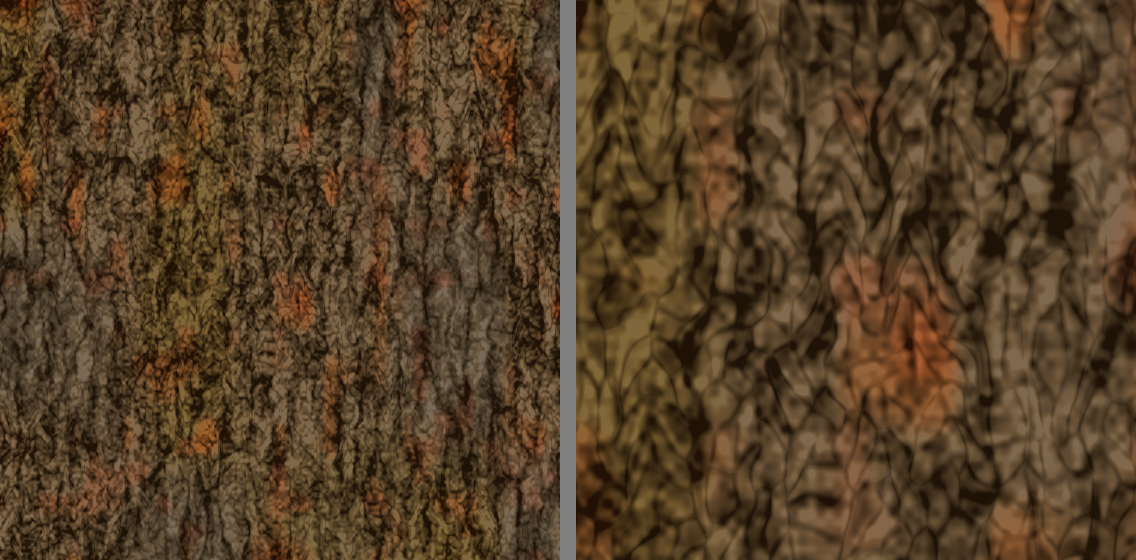
Left, the full canvas; right, a detail of the centre.
Write a three.js fragment shader that draws this texture.

```glsl
varying vec2 vUv;

// Bark tones, from furrow to lit ridge
const vec3 FURROW = vec3(0.12, 0.07, 0.025);
const vec3 UMBER  = vec3(0.22, 0.16, 0.09);
const vec3 BROWN  = vec3(0.29, 0.22, 0.13);
const vec3 TAN    = vec3(0.36, 0.28, 0.19);
const vec3 OCHRE  = vec3(0.42, 0.32, 0.20);
const vec3 PALE   = vec3(0.50, 0.41, 0.30);

// Tints of the broad patches
const vec3 RUST_TINT = vec3(1.28, 0.92, 0.62);
const vec3 MOSS_TINT = vec3(1.00, 0.99, 0.76);
const vec3 RED_TINT  = vec3(1.20, 0.90, 0.82);
const vec3 GREY_TINT = vec3(0.95, 1.02, 1.16);

// Features per canvas, across and up
const vec2 PLATE_SCALE = vec2(25.0, 6.0);
const vec2 FLAKE_SCALE = vec2(66.0, 38.0);
const vec2 FIBRE_SCALE = vec2(75.0, 17.0);
const vec2 CRUMB_SCALE = vec2(105.0, 95.0);
const vec2 GRAIN_SCALE = vec2(190.0, 180.0);
const vec2 PATCH_SCALE = vec2(6.0, 2.2);

// Share of each layer in the relief
const float PLATE_DEPTH = 1.5;
const float FLAKE_DEPTH = 1.05;
const float FIBRE_DEPTH = 2.0;
const float CRUMB_DEPTH = 1.9;
const float GRAIN_DEPTH = 2.2;
const float WARP = 0.016;

vec2 hash2(vec2 p) {
  vec3 q = fract(p.xyx * vec3(0.1031, 0.1030, 0.0973));
  q += dot(q, q.yzx + 33.33);
  return fract((q.xx + q.yz) * q.zy);
}

float noise(vec2 p) {
  vec2 i = floor(p), f = fract(p);
  f = f * f * (3.0 - 2.0 * f);
  float low = mix(hash2(i).x, hash2(i + vec2(1.0, 0.0)).x, f.x);
  float high = mix(hash2(i + vec2(0.0, 1.0)).x, hash2(i + 1.0).x, f.x);
  return mix(low, high, f.y);
}

// Cellular noise: x is the gap to the cell border, y a random value per cell
vec2 cells(vec2 p) {
  vec2 base = floor(p);
  float nearest = 8.0, second = 8.0, id = 0.0;
  for (int y = -1; y <= 1; y++) {
    for (int x = -1; x <= 1; x++) {
      vec2 cell = base + vec2(float(x), float(y));
      vec2 rnd = hash2(cell + 71.0);
      float d = length(cell + 0.1 + 0.8 * rnd - p);
      if (d < nearest) {
        second = nearest;
        nearest = d;
        id = fract(rnd.x * 7.0 + rnd.y * 5.0);
      } else {
        second = min(second, d);
      }
    }
  }
  return vec2(second - nearest, id);
}

// Bends the straight columns into ragged ones
vec2 warp(vec2 p) {
  float sway = sin(p.y * 9.0 + p.x * 14.0) + 0.6 * sin(p.y * 23.0 - p.x * 31.0);
  float ragged = noise(p * vec2(30.0, 22.0)) + 0.6 * noise(p * vec2(70.0, 60.0)) - 0.8;
  float lift = noise(p * vec2(45.0, 12.0) + 9.0) - 0.5;
  return p + WARP * vec2(0.25 * sway + ragged, 2.5 * lift);
}

// Relief centred on 0 with a spread of about 1
float relief(vec2 p, float weathered) {
  vec2 q = warp(p);
  vec2 plate = cells(q * PLATE_SCALE);
  vec2 flake = cells(q * FLAKE_SCALE + 13.0);
  float depth = mix(0.65, 1.25, noise(p * vec2(14.0, 9.0) + 5.0));
  float rough = mix(1.1, 0.65, weathered);

  float h = PLATE_DEPTH * depth * (smoothstep(0.0, 0.32, plate.x) - 0.68);
  h += 0.5 * (plate.y - 0.5);
  h += FLAKE_DEPTH * rough * (smoothstep(0.0, 0.35, flake.x) - 0.66);
  h += 0.6 * rough * (flake.y - 0.5);
  h += FIBRE_DEPTH * (noise(q * FIBRE_SCALE + 31.0) - 0.5);
  h += CRUMB_DEPTH * rough * (noise(q * CRUMB_SCALE + 47.0) - 0.5);
  h += GRAIN_DEPTH * rough * (noise(p * GRAIN_SCALE + 3.0) - 0.5);
  return h;
}

vec3 barkColour(float h) {
  vec3 c = mix(FURROW, UMBER, clamp((h + 1.9) / 0.9, 0.0, 1.0));
  c = mix(c, BROWN, clamp((h + 1.0) / 0.7, 0.0, 1.0));
  c = mix(c, TAN, clamp((h + 0.3) / 0.65, 0.0, 1.0));
  c = mix(c, OCHRE, clamp((h - 0.35) / 0.55, 0.0, 1.0));
  return mix(c, PALE, clamp((h - 0.9) / 0.8, 0.0, 1.0));
}

void main() {
  vec2 p = vUv;
  float weathered = smoothstep(0.5, 0.75, noise(p * PATCH_SCALE + 20.0));
  float mossy = smoothstep(0.45, 0.8, noise(p * PATCH_SCALE + 57.0));
  float rusty = smoothstep(0.68, 0.95, noise(p * vec2(22.0, 9.0) + 83.0));
  float reddish = smoothstep(0.6, 0.95, noise(p * vec2(24.0, 20.0) + 91.0));

  float h = relief(p, weathered);
  vec3 colour = barkColour(h);

  // Patches of lichen, rust and bare grey wood
  colour *= mix(vec3(1.0), MOSS_TINT, mossy * (1.0 - weathered));
  colour *= mix(vec3(1.0), RUST_TINT, 0.8 * rusty * (1.0 - weathered));
  colour *= mix(vec3(1.0), RED_TINT, 0.7 * reddish);
  colour *= mix(vec3(1.0), GREY_TINT, weathered);

  gl_FragColor = vec4(colour, 1.0);
}
```
